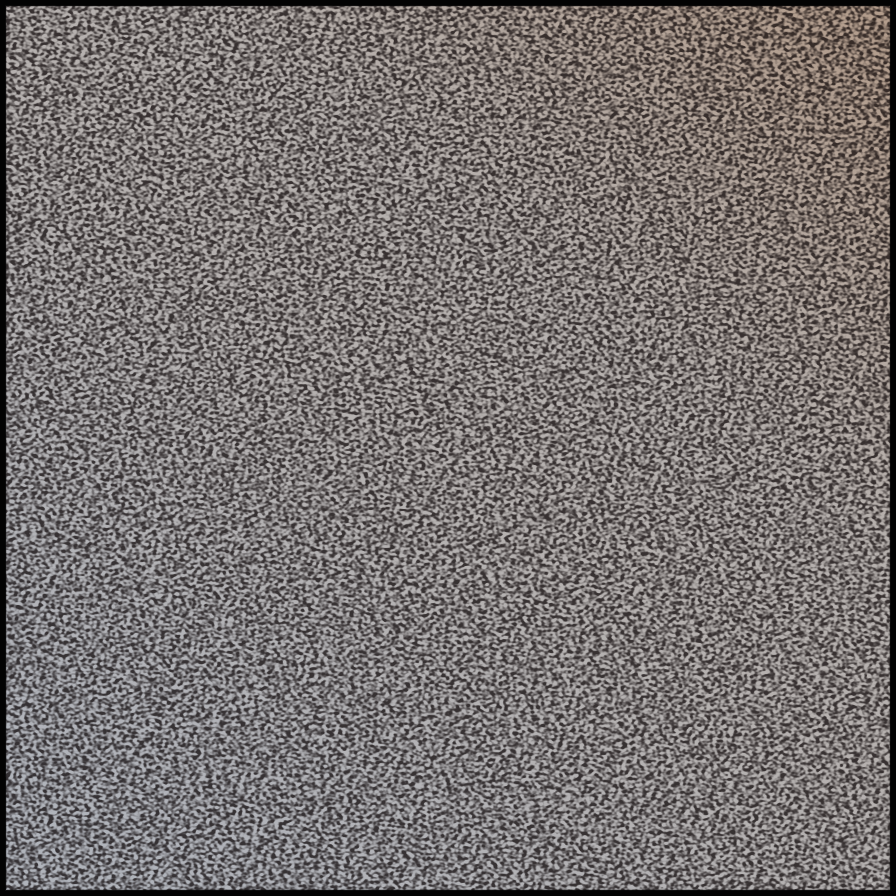
A Shadertoy shader for this texture:

```glsl
// Fine black and pale speckle on a softly lit grey panel with a thin black frame.

const float TAU = 6.2831853;
const vec3 FRAME_BLACK = vec3(0.012, 0.010, 0.012);
const vec3 GRAIN_DARK  = vec3(0.215, 0.190, 0.190);
const vec3 COOL_LIGHT  = vec3(0.690, 0.705, 0.735);
const vec3 PLAIN_LIGHT = vec3(0.715, 0.695, 0.685);
const vec3 WARM_LIGHT  = vec3(0.700, 0.610, 0.540);

// Integer hash of a lattice cell, 0 to 1.
float hash(ivec2 cell, int seed) {
    uint h = uint(cell.x) * 1597334677u ^ uint(cell.y) * 3812015801u;
    h ^= uint(seed) * 2654435769u;
    h = (h ^ (h >> 16)) * 2146121005u;
    h = (h ^ (h >> 15)) * 2221713035u;
    h ^= h >> 16;
    return float(h >> 8) / 16777216.0;
}

float cornerSlope(ivec2 cell, vec2 offset, int seed) {
    float angle = TAU * hash(cell, seed);
    return dot(vec2(cos(angle), sin(angle)), offset);
}

float gradientNoise(vec2 p, int seed) {
    ivec2 cell = ivec2(floor(p));
    vec2 f = fract(p);
    vec2 u = f * f * f * (f * (f * 6.0 - 15.0) + 10.0);
    float a = cornerSlope(cell, f, seed);
    float b = cornerSlope(cell + ivec2(1, 0), f - vec2(1, 0), seed);
    float c = cornerSlope(cell + ivec2(0, 1), f - vec2(0, 1), seed);
    float d = cornerSlope(cell + ivec2(1, 1), f - vec2(1, 1), seed);
    return mix(mix(a, b, u.x), mix(c, d, u.x), u.y);
}

vec2 rotate(vec2 p, float angle) {
    float c = cos(angle), s = sin(angle);
    return vec2(c * p.x - s * p.y, s * p.x + c * p.y);
}

// Turned layers hide the lattice; the result has unit deviation.
float speckle(vec2 uv, vec2 density) {
    const int LAYERS = 4;
    float sum = 0.0;
    for (int i = 0; i < LAYERS; i++) {
        float k = float(i);
        vec2 p = rotate(uv * density, 0.35 + 0.73 * k);
        sum += gradientNoise(p * (0.82 + 0.13 * k) + 17.3 * k, i);
    }
    return sum / (0.21 * sqrt(float(LAYERS)));
}

// Cool at the lower left, warm towards the upper right corner.
vec3 panelLight(vec2 uv) {
    float along = dot(uv, vec2(0.45, 0.55));
    vec3 light = mix(COOL_LIGHT, PLAIN_LIGHT, smoothstep(0.0, 0.6, along));
    return mix(light, WARM_LIGHT, smoothstep(0.60, 1.05, along));
}

float frameMask(vec2 uv, float width, float blur) {
    vec2 inset = min(uv, 1.0 - uv);
    return smoothstep(width - blur, width + blur, min(inset.x, inset.y));
}

void mainImage(out vec4 fragColor, in vec2 fragCoord) {
    vec2 uv = fragCoord / iResolution.xy;
    float pixel = 1.0 / min(iResolution.x, iResolution.y);

    // Grain, slightly wider than tall, with faint drifts in density
    float grain = speckle(uv, vec2(195.0, 255.0));
    grain += 0.30 * gradientNoise(uv * vec2(26.0, 34.0), 11);
    float tone = smoothstep(-1.95, 1.75, grain);

    // Lit panel inside the frame
    vec3 light = panelLight(uv);
    vec3 dark = GRAIN_DARK * light / PLAIN_LIGHT;
    vec3 color = mix(dark, light, tone);
    color = mix(FRAME_BLACK, color, frameMask(uv, 0.0068, max(0.75 * pixel, 0.001)));

    fragColor = vec4(color, 1.0);
}
```
